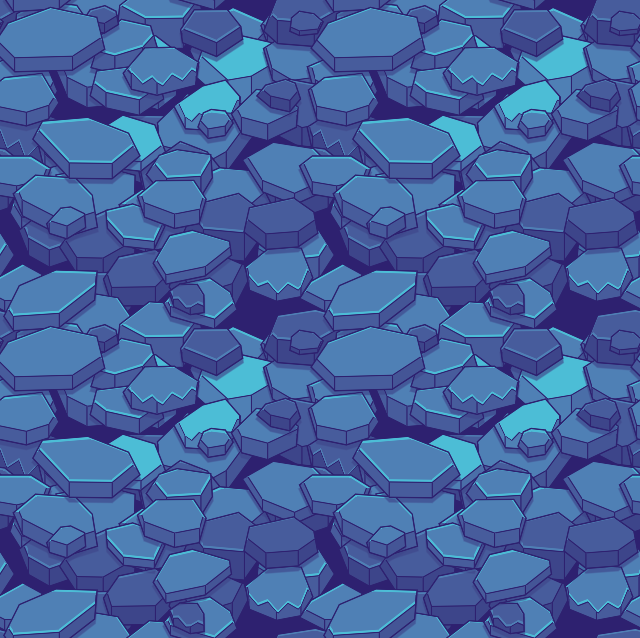
Give the GLSL for this texture, as a Shadertoy shader.

```glsl
// Tiling wall of faceted blue stones with inked edges, cyan highlights and dark gaps.

#define REPEATS   2.0     // tiles across and down
#define LINE      0.0045  // ink width, in tiles
#define HIGHLIGHT 0.0085  // width of lit rims, in tiles
#define SHADOW    0.013   // drop of the shadow, in tiles
#define TILT      0.9     // spread of stone rotation, radians
#define SIDES     7       // edges per stone
#define SEED      vec3(23.0, 61.0, 12.0)

const float TAU = 6.28319;
const vec3 INK   = vec3(0.18, 0.13, 0.44);
const vec3 DEEP  = vec3(0.24, 0.27, 0.54);
const vec3 SHADE = vec3(0.28, 0.36, 0.61);
const vec3 MID   = vec3(0.31, 0.50, 0.71);
const vec3 CYAN  = vec3(0.30, 0.74, 0.84);

// Layers from back to front: cells per tile, stone half size, share kept and share in shade
const int LAYERS = 4;
const vec2 GRID[LAYERS] = vec2[](vec2(5, 6), vec2(4, 5), vec2(4, 4), vec2(3, 3));
const vec2 SIZE[LAYERS] = vec2[](vec2(0.13, 0.108), vec2(0.12, 0.085), vec2(0.065, 0.052), vec2(0.16, 0.095));
const vec2 SHARE[LAYERS] = vec2[](vec2(1.0, 0.42), vec2(0.85, 0.2), vec2(0.6, 0.15), vec2(0.75, 0.0));

vec3 hash3(vec3 p) {
    p = fract((p + SEED) * vec3(0.1031, 0.1030, 0.0973));
    p += dot(p, p.yxz + 33.33);
    return fract((p.xxy + p.yxx) * p.zyx);
}

// Coverage of the region where d < 0
float inside(float d, float px) {
    return 1.0 - smoothstep(-0.5 * px, 0.5 * px, d);
}

void paintStone(inout vec3 col, vec2 p, vec2 halfSize, vec3 key, float shadedShare, float px) {
    vec3 form = hash3(key), kind = hash3(key + vec3(17, 5, 131));
    float angle = (form.x - 0.4) * TILT;
    mat2 turn = mat2(cos(angle), sin(angle), -sin(angle), cos(angle));
    p = p * turn;
    vec2 up = vec2(0, 1) * turn, right = vec2(1, 0) * turn;
    halfSize *= mix(0.75, 1.2, form.y);
    float depth = halfSize.y * mix(0.35, 0.9, form.z);

    // Each facet is vec4(height, gradient, facing up); the highest one is seen.
    // The front face has height zero, or a zigzag rim on chipped stones.
    float chip = step(0.85, kind.x) * abs(fract(p.x * 16.0) - 0.5);
    vec4 best = vec4(chip, 0, 0, 0), second = vec4(-1e3, 0, 0, 0);
    float outer = -1.0, shadowDist = -1.0;
    for (int i = 0; i < SIDES; i++) {
        vec3 h = hash3(key + vec3(0, 0, i + 1));
        float a = TAU * ((float(i) + 0.6 * (h.x - 0.5)) / float(SIDES) + kind.y);
        vec2 m = vec2(cos(a), sin(a)) / halfSize;
        vec2 n = normalize(m);
        float d = dot(p, n) - mix(0.85, 1.05, h.y) / length(m);
        float lit = dot(n, up);
        float width = lit > 0.2 ? LINE + HIGHLIGHT * lit * mix(0.1, 1.1, h.z)
                                : max(-lit * depth, 0.002);
        outer = max(outer, d);
        shadowDist = max(shadowDist, d + SHADOW * lit);
        vec4 facet = vec4(1.0 + d / width, n / width, lit);
        if (facet.x > best.x) { second = best; best = facet; }
        else if (facet.x > second.x) second = facet;
    }
    float edge = (best.x - second.x) / max(length(best.yz - second.yz), 0.001);

    // Tones of this stone
    bool shaded = kind.z < shadedShare, bright = kind.z > 0.9;
    vec3 face = shaded ? SHADE : bright ? CYAN : MID;
    vec3 side = shaded ? DEEP : bright ? MID : SHADE;
    vec3 glow = shaded ? MID : CYAN;

    // Facets, lit rims and ridge glint
    vec3 paint = face;
    if (best.w > 0.2) {
        paint = second.w == 0.0 ? mix(face, glow, smoothstep(0.0, px, edge)) : glow;
    } else if (best.w < 0.0) {
        float turned = step(0.35, dot(normalize(best.yz), right));
        paint = mix(side, DEEP, 0.3 * turned);
    } else if (second.w < -0.3 && kind.x > 0.55) {
        paint = mix(face, glow, inside(edge - HIGHLIGHT, px));
    }

    // Ink on ridges and outline
    float ridge = max(best.w, second.w) > 0.2 ? 0.0 : inside(edge - 0.4 * LINE, px);
    paint = mix(paint, INK, max(ridge, 1.0 - inside(outer + LINE, px)));

    // Shadow below, then the stone itself
    vec3 dimmed = min(col, mix(col, DEEP, 0.65));
    col = mix(col, dimmed, 1.0 - smoothstep(-0.002, 0.004, shadowDist));
    col = mix(col, paint, inside(outer, px));
}

void mainImage(out vec4 fragColor, in vec2 fragCoord) {
    vec2 uv = fragCoord / iResolution.xy * REPEATS;
    float px = REPEATS / iResolution.y;
    vec3 col = INK;
    for (int layer = 0; layer < LAYERS; layer++) {
        vec2 grid = GRID[layer];
        // Neighbouring cells, upper rows first
        for (int j = 1; j >= -1; j--)
        for (int i = -1; i <= 1; i++) {
            vec2 cell = floor(uv * grid) + vec2(i, j);
            vec3 key = vec3(mod(cell, grid), 20 * layer);
            vec3 place = hash3(key + vec3(41, 73, 9));
            vec2 p = uv - (cell + 0.5 + 0.7 * (place.xy - 0.5)) / grid;
            if (place.z > SHARE[layer].x || length(p) > 1.8 * SIZE[layer].x) continue;
            paintStone(col, p, SIZE[layer], key, SHARE[layer].y, px);
        }
    }
    fragColor = vec4(col, 1.0);
}
```
